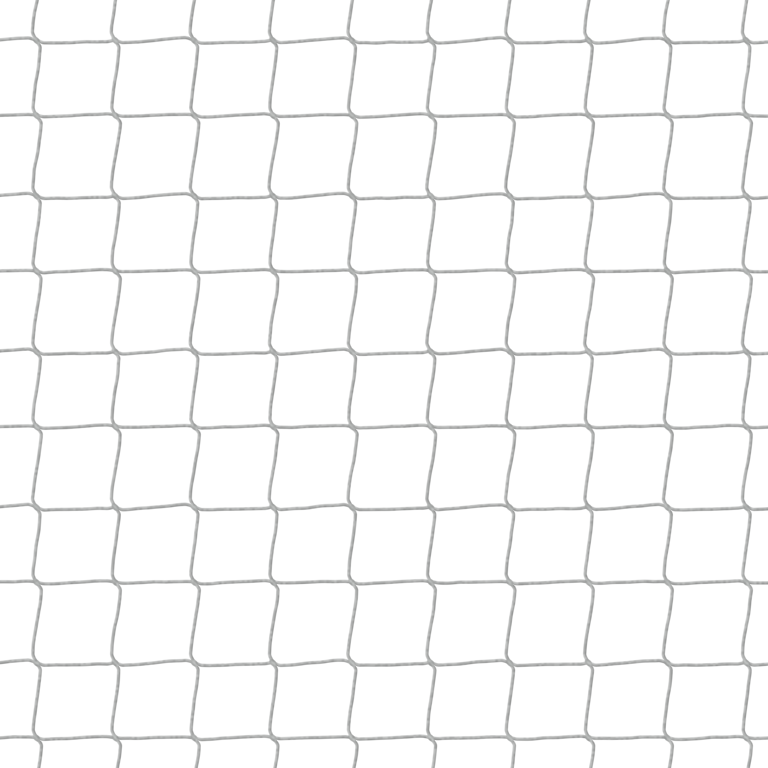
Write a three.js fragment shader that draws this pattern.

```glsl
// Knotted cord netting: thin grey strands in a slightly skewed square mesh on white.
varying vec2 vUv;

const vec2 FIRST_KNOT = vec2(0.0469, 0.0521);  // from the upper left corner
const float COLUMN_PITCH = 0.1027;
const float ROW_PERIOD = 0.2026;               // one short mesh plus one tall mesh
const float SHORT_SHARE = 0.482;               // short mesh as part of the period
const float CORD_RADIUS = 0.0021;
const float KNOT_RADIUS = 0.0036;
const float SOFTNESS = 0.0011;
const float WANDER = 0.0009;
const float FIBRE_SCALE = 300.0;
const float FIBRE_CONTRAST = 0.10;
const vec3 BACKGROUND = vec3(1.0);
const vec3 CORD_LIGHT = vec3(0.755, 0.76, 0.757);
const vec3 CORD_DARK = vec3(0.61, 0.615, 0.612);
const vec3 KNOT_COLOR = vec3(0.71, 0.72, 0.715);

// Lean and bow of each strand, in canvas units
const vec2 SHORT_DROP = vec2(0.0048, 0.0008);
const vec2 TALL_DROP = vec2(0.0060, 0.0012);
const vec2 UPPER_EVEN = vec2(0.0009, 0.0029);
const vec2 UPPER_ODD = vec2(0.0034, 0.0004);
const vec2 LOWER_EVEN = vec2(0.0020, 0.0006);
const vec2 LOWER_ODD = vec2(0.0012, 0.0004);

float hash(vec2 p) {
  vec3 q = fract(vec3(p.xyx) * 0.1031);
  q += dot(q, q.yzx + 33.33);
  return fract((q.x + q.y) * q.z);
}

float noise(vec2 p) {
  vec2 i = floor(p), f = fract(p);
  f = f * f * (3.0 - 2.0 * f);
  return mix(mix(hash(i), hash(i + vec2(1.0, 0.0)), f.x),
             mix(hash(i + vec2(0.0, 1.0)), hash(i + vec2(1.0)), f.x), f.y);
}

// Sideways offset along a strand, pulled to zero at both knots
float bend(float t, vec2 shape) {
  float pull = smoothstep(-0.02, 0.11, t) * (1.0 - smoothstep(0.89, 1.02, t));
  return (shape.x * cos(3.14159 * t) + shape.y) * pull;
}

// Signed distance to a bent strand, corrected for its slope
float strand(float side, float t, float span, vec2 shape) {
  const float STEP = 0.01;
  float slope = (bend(t + STEP, shape) - bend(t - STEP, shape)) / (2.0 * STEP * span);
  return (side - bend(t, shape)) / sqrt(1.0 + slope * slope);
}

float wander(float along, float id) {
  return (noise(vec2(along * 55.0, id)) - 0.5) * WANDER;
}

float nearestOf(float a, float b) {
  return abs(a) < abs(b) ? a : b;
}

float centred(float x) {
  return fract(x + 0.5) - 0.5;
}

float coverage(float d) {
  return 1.0 - smoothstep(-SOFTNESS, SOFTNESS, d);
}

void main() {
  vec2 pos = vec2(vUv.x, 1.0 - vUv.y);
  float column = (pos.x - FIRST_KNOT.x) / COLUMN_PITCH;
  float period = (pos.y - FIRST_KNOT.y) / ROW_PERIOD;

  // Upright strands
  float phase = fract(period);
  bool isShort = phase < SHORT_SHARE;
  float share = isShort ? SHORT_SHARE : 1.0 - SHORT_SHARE;
  float drop = (isShort ? phase : phase - SHORT_SHARE) / share;
  float columnSide = centred(column) * COLUMN_PITCH;
  float upright = strand(columnSide + wander(pos.y, floor(column + 0.5)), drop,
                         share * ROW_PERIOD, isShort ? SHORT_DROP : TALL_DROP);

  // Level strands: upper and lower row of each period
  float run = fract(column);
  bool isEven = mod(floor(column), 2.0) < 0.5;
  float upperSide = centred(period) * ROW_PERIOD;
  float lowerSide = centred(period - SHORT_SHARE) * ROW_PERIOD;
  float rowWander = wander(pos.x, 40.0 + floor(period * 2.0 + 0.5));
  float upper = strand(upperSide + rowWander, run, COLUMN_PITCH,
                       isEven ? UPPER_EVEN : UPPER_ODD);
  float lower = strand(lowerSide + rowWander, run, COLUMN_PITCH,
                       isEven ? LOWER_EVEN : LOWER_ODD);
  float cord = nearestOf(upright, nearestOf(upper, lower));

  // Knots: small lumps stretched down to the right
  vec2 k = vec2(columnSide, nearestOf(upperSide, lowerSide)) - vec2(0.0006);
  vec2 diagonal = vec2(k.x + k.y, k.x - k.y) * 0.7071;
  float knot = length(diagonal * vec2(0.65, 1.0)) - KNOT_RADIUS;

  // Twisted fibre, shaded across the cord
  float fibre = (noise(pos * FIBRE_SCALE) - 0.5) * FIBRE_CONTRAST;
  float shade = smoothstep(-CORD_RADIUS, CORD_RADIUS, cord);
  vec3 cordColor = mix(CORD_LIGHT, CORD_DARK, shade) + fibre;
  float crease = smoothstep(0.0, 0.0025, abs(diagonal.y));
  vec3 knotColor = mix(KNOT_COLOR, CORD_DARK, 0.6 * crease) + fibre;

  vec3 color = mix(BACKGROUND, cordColor, coverage(abs(cord) - CORD_RADIUS));
  color = mix(color, knotColor, coverage(knot));
  gl_FragColor = vec4(color, 1.0);
}
```
